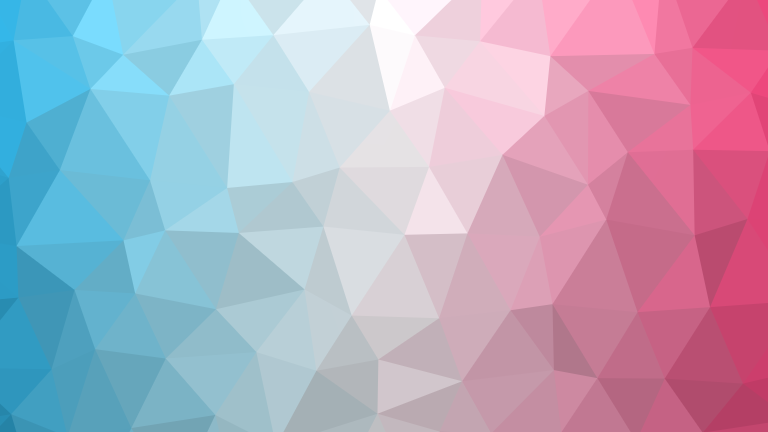
Give the GLSL for this background, as a Shadertoy shader.

```glsl
// Low-poly background: jittered triangle mesh fading from blue through pale grey to pink.
#define CELL vec2(0.165, 0.152)   // mesh spacing, in canvas heights
#define JITTER 0.60               // vertex scatter, as a share of a cell
#define FACET_CONTRAST 0.13       // brightness spread between facets
#define BOTTOM_LIGHT 0.87
#define TOP_LIGHT 1.11
#define ACCENT_RADIUS 0.095
#define SEED 17.0

const vec3 STOPS[7] = vec3[7](
    vec3(0.18, 0.63, 0.80), vec3(0.47, 0.77, 0.87), vec3(0.69, 0.82, 0.86),
    vec3(0.86, 0.85, 0.86), vec3(0.88, 0.67, 0.75), vec3(0.85, 0.47, 0.60),
    vec3(0.85, 0.26, 0.45));

// Local light (positive) and shade (negative): x, y, strength
const vec3 ACCENTS[8] = vec3[8](
    vec3(0.53, 0.92, 0.80), vec3(0.67, 0.82, 0.38), vec3(0.58, 0.55, 0.35),
    vec3(0.34, 0.97, 0.25), vec3(0.90, 0.47, -0.12), vec3(0.76, 0.20, -0.08),
    vec3(0.94, 0.13, -0.08), vec3(0.04, 0.30, -0.09));

vec2 hash22(vec2 p) {
    vec3 q = fract(vec3(p.xyx) * vec3(0.1031, 0.1030, 0.0973));
    q += dot(q, q.yzx + 33.33);
    return fract((q.xx + q.yz) * q.zy);
}

// Staggered lattice point, displaced at random
vec2 meshVertex(vec2 id) {
    vec2 scatter = (hash22(id + SEED) - 0.5) * JITTER;
    return (id + vec2(0.5 * mod(id.y, 2.0), 0.0) + scatter) * CELL;
}

float edgeDistance(vec2 p, vec2 a, vec2 b) {
    vec2 e = b - a, q = p - a;
    return (e.x * q.y - e.y * q.x) / length(e);
}

// Smooth colour field sampled once per facet
vec3 gradientColor(vec2 p, float aspect) {
    vec2 uv = clamp(p / vec2(aspect, 1.0), 0.0, 1.0);
    vec3 color = STOPS[0];
    for (int i = 1; i < 7; i++)
        color = mix(color, STOPS[i], clamp(uv.x * 6.0 - float(i - 1), 0.0, 1.0));
    color *= mix(BOTTOM_LIGHT, TOP_LIGHT, uv.y);
    for (int i = 0; i < 8; i++) {
        vec2 offset = (p - ACCENTS[i].xy * vec2(aspect, 1.0)) / ACCENT_RADIUS;
        float amount = ACCENTS[i].z * exp(-dot(offset, offset));
        color = amount > 0.0 ? mix(color, vec3(1.0), amount) : color * (1.0 + amount);
    }
    return color;
}

// Facet colour in rgb, antialiased coverage in alpha
vec4 facet(vec2 p, vec2 a, vec2 b, vec2 c, vec2 key, float aspect) {
    float inside = min(edgeDistance(p, a, b),
                       min(edgeDistance(p, b, c), edgeDistance(p, c, a)));
    float coverage = clamp(inside * iResolution.y + 0.5, 0.0, 1.0);
    if (coverage <= 0.0) return vec4(0.0);
    float shade = 1.0 + (hash22(key + SEED * 3.0).x - 0.5) * FACET_CONTRAST;
    vec3 color = min(gradientColor((a + b + c) / 3.0, aspect) * shade, 1.0);
    return vec4(color * coverage, coverage);
}

void mainImage(out vec4 fragColor, in vec2 fragCoord) {
    vec2 p = fragCoord / iResolution.y;
    float aspect = iResolution.x / iResolution.y;
    vec2 home = floor(p / CELL - vec2(0.25, 0.0));

    // Weighted sum of nearby facets, with a faint base to close any gap
    vec4 sum = vec4(gradientColor(p, aspect), 1.0) * 0.001;
    for (int j = -1; j <= 1; j++)
    for (int i = -1; i <= 1; i++) {
        vec2 id = home + vec2(i, j);
        vec2 a = meshVertex(id);
        vec2 b = meshVertex(id + vec2(1.0, 0.0));
        vec2 c = meshVertex(id + vec2(1.0, 1.0));
        vec2 d = meshVertex(id + vec2(0.0, 1.0));
        vec2 key = id * 2.0;
        // Split each quad along its shorter diagonal
        if (distance(a, c) < distance(b, d)) {
            sum += facet(p, a, b, c, key, aspect);
            sum += facet(p, a, c, d, key + 1.0, aspect);
        } else {
            sum += facet(p, a, b, d, key, aspect);
            sum += facet(p, b, c, d, key + 1.0, aspect);
        }
    }
    fragColor = vec4(sum.rgb / sum.a, 1.0);
}
```
